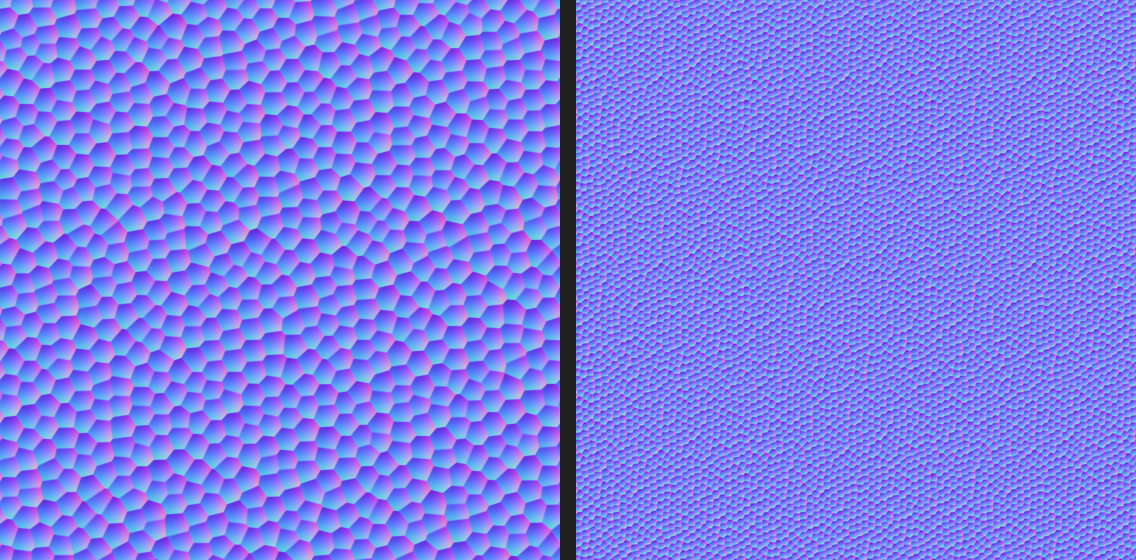
Left: one tile. Right: repeated 3 by 3.
Reproduce this texture map procedurally as a WebGL 1 fragment shader.

```glsl
precision highp float;
// Tangent-space normal map of a pebbled, scale-like skin of small domes.
// A hexagonal lattice of seeds is swirled and jittered into soft Voronoi cells;
// each pixel blends the dome slopes of its nearest seeds. Everything wraps.
uniform vec2 u_resolution;

const float TAU = 6.2831853;
const vec2 GRID = vec2(30.0, 26.0); // columns and rows; columns are even for the stagger

vec2 hash2(vec2 p) {
  vec3 q = fract(p.xyx * vec3(0.1031, 0.1030, 0.0973));
  q += dot(q, q.yzx + 33.33);
  return fract((q.xx + q.yz) * q.zy);
}

// Transverse wave with whole-number frequency: shears the lattice, keeps density
vec2 shearWave(vec2 uv, vec2 freq, float phase) {
  vec2 across = vec2(-freq.y, freq.x) / dot(freq, freq);
  return 0.025 * across * sin(TAU * (dot(uv, freq) + phase));
}

// Swirl that turns the rows of the lattice from place to place
vec2 swirl(vec2 uv) {
  return shearWave(uv, vec2(4.0, 2.0), 0.1)
       + shearWave(uv, vec2(-2.0, 4.0), 0.35)
       + shearWave(uv, vec2(2.0, -6.0), 0.7);
}

// Seed position on the canvas; odd columns are shifted by half a cell
vec2 seedPoint(vec2 cell) {
  vec2 jitter = hash2(mod(cell, GRID) + 7.0) - 0.5;
  float stagger = 0.5 * mod(cell.x, 2.0);
  vec2 uv = (cell + vec2(0.5, 0.25 + stagger) + 0.36 * jitter) / GRID;
  return uv + swirl(uv);
}

// Red and green slope of one dome, easing off at far corners and leaning right
vec2 domeSlope(vec2 o) {
  float gain = 0.68 - 0.35 * min(dot(o, o), 0.5);
  float lean = 0.45 * min(o.x * o.x, 0.25) - 0.035;
  return vec2(0.9 * gain * o.x + lean, -gain * o.y);
}

void main() {
  vec2 uv = gl_FragCoord.xy / u_resolution;

  // Undo the swirl to find the lattice cell under this pixel
  vec2 flat_uv = uv - swirl(uv);
  flat_uv = uv - swirl(flat_uv);
  flat_uv = uv - swirl(flat_uv);
  vec2 base = floor(flat_uv * GRID);

  // Soft nearest-seed blend; the falloff sets the width of the grooves
  vec2 slope = vec2(0.0);
  float total = 0.0;
  for (int j = -2; j <= 2; j++) {
    for (int i = -2; i <= 2; i++) {
      vec2 offset = (uv - seedPoint(base + vec2(float(i), float(j)))) * GRID.y;
      float weight = exp(-34.0 * dot(offset, offset));
      slope += weight * domeSlope(offset);
      total += weight;
    }
  }
  slope /= total;

  // Blue follows from the unit length of the normal
  float z = sqrt(max(1.0 - 4.0 * dot(slope, slope), 0.0));
  gl_FragColor = vec4(0.5 + slope, 0.51 + 0.48 * z, 1.0);
}
```
